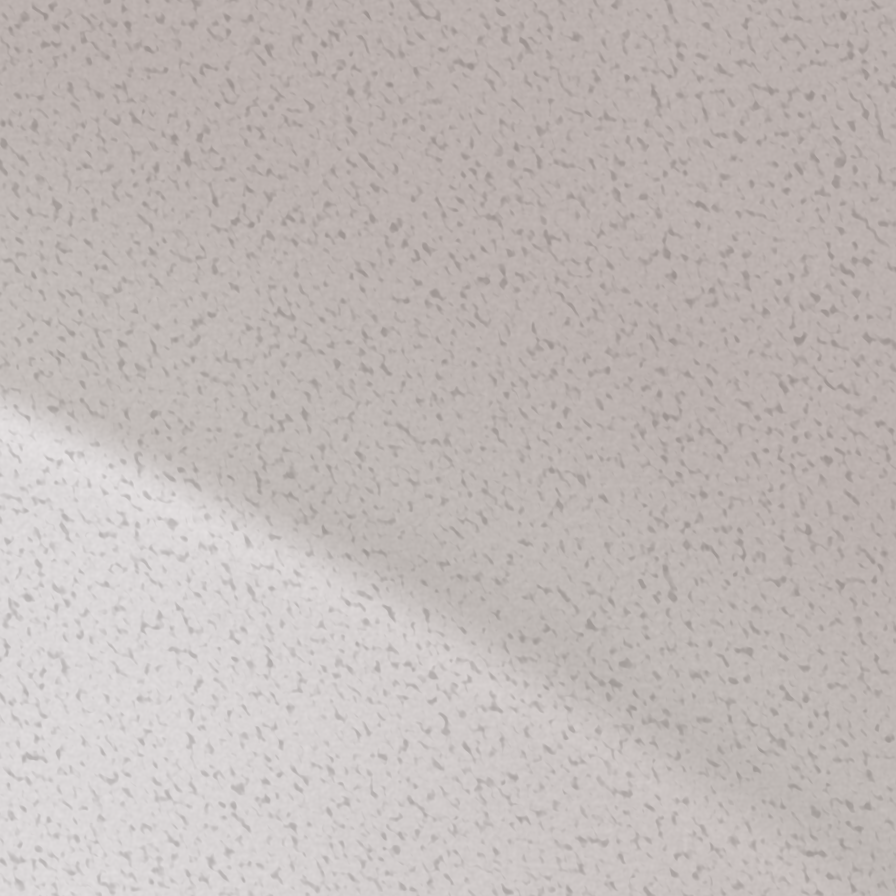
Give the GLSL for this texture, as a WebGL 1 fragment shader.

```glsl
precision highp float;
// Speckled pale plaster wall crossed by a soft, curved band of light.

uniform vec2 u_resolution;

vec2 gradientAt(vec2 cell) {
  vec2 h = vec2(dot(cell, vec2(127.1, 311.7)), dot(cell, vec2(269.5, 183.3)));
  return 2.0 * fract(sin(h) * 43758.55) - 1.0;
}

// Gradient noise, roughly -0.7 to 0.7
float gradientNoise(vec2 p) {
  vec2 i = floor(p);
  vec2 f = p - i;
  vec2 w = f * f * f * (f * (f * 6.0 - 15.0) + 10.0);
  float a = dot(gradientAt(i), f);
  float b = dot(gradientAt(i + vec2(1.0, 0.0)), f - vec2(1.0, 0.0));
  float c = dot(gradientAt(i + vec2(0.0, 1.0)), f - vec2(0.0, 1.0));
  float d = dot(gradientAt(i + vec2(1.0, 1.0)), f - vec2(1.0, 1.0));
  return mix(mix(a, b, w.x), mix(c, d, w.x), w.y);
}

// Wall colour with the light falling below a gently bending edge
vec3 litWall(vec2 uv) {
  float edge = 0.555 - 0.43 * uv.x - 0.15 * uv.x * uv.x;
  float below = edge - uv.y;

  vec3 shade = mix(vec3(0.755, 0.730, 0.718), vec3(0.735, 0.698, 0.687),
                   smoothstep(0.05, 0.50, -below));
  shade += 0.012 * (1.0 - smoothstep(0.0, 0.5, uv.x))
                 * (1.0 - smoothstep(0.68, 0.84, uv.y + 0.2 * uv.x));
  shade -= 0.012 * smoothstep(0.1, 0.45, uv.x) * exp(-pow((below + 0.04) / 0.05, 2.0));

  vec3 light = mix(vec3(0.862, 0.848, 0.850), vec3(0.777, 0.748, 0.740),
                   smoothstep(0.05, 0.95, uv.x));
  float softness = 0.030 + 0.030 * uv.x;
  vec3 wall = mix(shade, light, smoothstep(-softness, softness, below));

  // Brighter rim just inside the light
  float rim = exp(-pow((below - 0.035) / 0.028, 2.0));
  return wall + 0.020 * rim * (1.0 - 0.6 * uv.x);
}

// Dense, soft, irregular flecks, leaning down to the right and loosely clustered
float flecks(vec2 uv) {
  vec2 p = vec2(uv.x + 0.25 * uv.y, uv.y + 0.15 * uv.x);
  p += 0.003 * vec2(gradientNoise(uv * 95.0 + 7.0), gradientNoise(uv * 95.0 + 41.0));
  float body = gradientNoise(p * vec2(100.0, 84.0));
  float ragged = gradientNoise(p * vec2(165.0, 140.0) + 19.0);
  float cluster = gradientNoise(uv * 14.0 + 3.0);
  float field = body + 0.5 * ragged + 0.12 * cluster;
  return smoothstep(0.04, 0.52, field);
}

void main() {
  vec2 uv = gl_FragCoord.xy / u_resolution;
  vec3 color = litWall(uv);

  // Broad mottling and fine surface grain
  color += 0.010 * gradientNoise(uv * 6.0 + 5.0);
  color += 0.030 * gradientNoise(uv * 130.0 + 11.0);
  color += 0.026 * gradientNoise(uv * 215.0 + 23.0);

  float depth = 0.148 + 0.06 * gradientNoise(uv * 38.0 + 29.0);
  color *= 1.0 - flecks(uv) * depth * vec3(0.97, 1.0, 1.02);

  gl_FragColor = vec4(color, 1.0);
}
```
